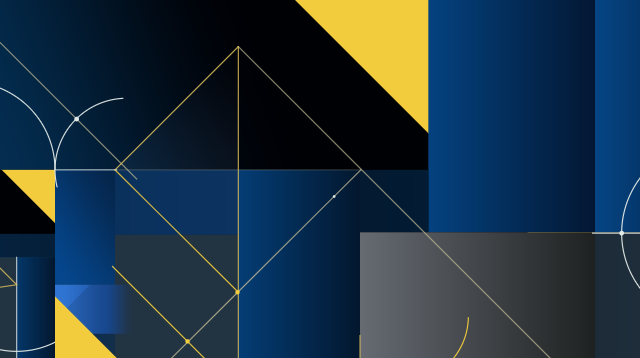
Reproduce this background procedurally as a WebGL 1 fragment shader.

```glsl
precision highp float;
// Geometric collage of navy, slate and yellow panels crossed by fine gold and white lines.

uniform vec2 u_resolution;

const vec3 YELLOW = vec3(0.95, 0.80, 0.24);
const vec3 GOLD = vec3(0.86, 0.75, 0.36);
const vec3 PALE = vec3(0.72, 0.70, 0.56);
const vec3 WHITE = vec3(0.88, 0.91, 0.90);
const vec3 SLATE = vec3(0.135, 0.20, 0.26);
const vec3 NAVY = vec3(0.01, 0.09, 0.18);
const vec3 BLUE = vec3(0.015, 0.24, 0.46);
const vec3 BLACK = vec3(0.0, 0.003, 0.02);

vec2 p;      // position, 7.68 wide and 4.30 tall, y pointing down
float px;    // size of one pixel in these units
vec3 col;

// Antialiased coverage of the side where d is positive
float edge(float d) { return clamp(d / px + 0.5, 0.0, 1.0); }

float box(vec2 lo, vec2 hi) {
  vec2 d = min(p - lo, hi - p);
  return edge(min(d.x, d.y));
}

// Rectangle with a gradient from its left to its right side
void panel(vec2 lo, vec2 hi, vec3 left, vec3 right) {
  float t = clamp((p.x - lo.x) / (hi.x - lo.x), 0.0, 1.0);
  col = mix(col, mix(left, right, t), box(lo, hi));
}

void stroke(float d, vec3 ink, float alpha) {
  col = mix(col, ink, alpha * edge(0.007 - d));
}

void line(vec2 a, vec2 b, vec3 ink, float alpha) {
  vec2 ab = b - a;
  float t = clamp(dot(p - a, ab) / dot(ab, ab), 0.0, 1.0);
  stroke(length(p - a - ab * t), ink, alpha);
}

// Circle outline, kept only inside the box lo..hi
void arc(vec2 c, float r, vec2 lo, vec2 hi, vec3 ink) {
  stroke(abs(length(p - c) - r), ink, 0.95 * box(lo, hi));
}

void node(vec2 c, float r, vec3 ink) {
  col = mix(col, ink, edge(r - length(p - c)));
}

void main() {
  p = gl_FragCoord.xy / u_resolution * vec2(7.68, 4.30);
  p.y = 4.30 - p.y;
  px = 4.30 / u_resolution.y;

  // Dark upper field and the faint lit triangle inside it
  float dusk = smoothstep(-1.0, 3.0, p.x - 0.35 * p.y);
  col = mix(vec3(0.015, 0.18, 0.32), BLACK, dusk);
  float lit = edge((p.x + p.y - 3.42) * 0.707) * edge(2.86 - p.x);
  col += vec3(0.035, 0.045, 0.06) * lit * smoothstep(0.3, 2.2, p.y);

  // Yellow wedge at the top
  col = mix(col, YELLOW, edge((p.x - p.y - 3.54) * 0.707));

  // Right-hand panels
  panel(vec2(5.14, -1.0), vec2(7.14, 2.79), vec3(0.015, 0.26, 0.50), vec3(0.01, 0.09, 0.20));
  panel(vec2(7.14, -1.0), vec2(9.0, 2.79), vec3(0.02, 0.27, 0.52), NAVY);
  panel(vec2(4.32, 2.04), vec2(5.14, 2.79), vec3(0.01, 0.10, 0.19), vec3(0.01, 0.11, 0.20));
  panel(vec2(4.32, 2.79), vec2(7.14, 5.0), vec3(0.40, 0.42, 0.45), vec3(0.12, 0.13, 0.13));
  panel(vec2(7.14, 2.79), vec2(9.0, 5.0), SLATE * 0.85, SLATE);

  // Central panels
  panel(vec2(2.86, 2.04), vec2(4.32, 5.0), BLUE, NAVY);
  panel(vec2(1.38, 2.04), vec2(2.86, 2.82), vec3(0.04, 0.19, 0.36), vec3(0.05, 0.20, 0.38));
  panel(vec2(0.66, 2.82), vec2(2.86, 5.0), SLATE, SLATE);

  // Blue column, bright band fading into slate, and lower yellow wedge
  float shade = smoothstep(-0.9, 0.9, p.x - 0.66 - (p.y - 2.04) * 0.6);
  vec3 column = mix(vec3(0.02, 0.28, 0.56), vec3(0.02, 0.14, 0.28), shade);
  col = mix(col, column, box(vec2(0.66, 2.04), vec2(1.38, 3.42)));
  float fade = 1.0 - smoothstep(1.25, 1.62, p.x);
  vec3 band = mix(vec3(0.19, 0.46, 0.83), vec3(0.10, 0.31, 0.62), smoothstep(0.66, 1.4, p.x));
  band *= 1.0 - 0.12 * edge((p.x + p.y - 4.5) * 0.707);
  col = mix(col, band, fade * box(vec2(0.66, 3.42), vec2(1.7, 4.01)));
  panel(vec2(0.66, 4.01), vec2(1.38, 5.0), vec3(0.04, 0.18, 0.34), vec3(0.07, 0.18, 0.29));
  col = mix(col, YELLOW, edge((p.y - p.x - 2.90) * 0.707) * edge(p.x - 0.66));

  // Left-hand stack with its small wedge
  panel(vec2(-1.0, 2.04), vec2(0.66, 2.81), BLACK, BLACK);
  col = mix(col, YELLOW, box(vec2(-1.0, 2.04), vec2(0.66, 2.81)) * edge((p.x - p.y + 2.02) * 0.707));
  panel(vec2(-1.0, 2.81), vec2(0.66, 3.09), vec3(0.02, 0.15, 0.27), vec3(0.02, 0.12, 0.22));
  panel(vec2(-1.0, 3.09), vec2(0.20, 5.0), SLATE, SLATE);
  panel(vec2(0.20, 3.09), vec2(0.66, 5.0), BLUE * 0.9, NAVY);

  // Straight lines
  line(vec2(0.0, 0.51), vec2(1.64, 2.15), PALE, 0.8);
  line(vec2(1.38, 2.04), vec2(2.86, 0.56), GOLD, 0.85);
  line(vec2(2.86, 0.56), vec2(6.60, 4.30), PALE, 0.75);
  line(vec2(2.86, 0.56), vec2(2.86, 4.30), GOLD, 0.85);
  line(vec2(1.38, 2.04), vec2(2.86, 3.51), YELLOW, 0.9);
  line(vec2(4.33, 2.04), vec2(2.06, 4.30), PALE, 0.85);
  line(vec2(1.35, 3.20), vec2(2.45, 4.30), YELLOW, 0.9);
  line(vec2(0.66, 2.04), vec2(1.40, 2.04), WHITE, 0.75);
  line(vec2(1.38, 2.04), vec2(4.33, 2.04), PALE, 0.25);
  line(vec2(0.20, 3.09), vec2(0.20, 4.30), WHITE, 0.8);
  line(vec2(0.0, 3.22), vec2(0.20, 3.42), GOLD, 0.8);
  line(vec2(0.0, 3.45), vec2(0.20, 3.42), GOLD, 0.8);
  line(vec2(4.32, 4.03), vec2(4.32, 4.30), GOLD, 0.8);
  line(vec2(7.11, 2.80), vec2(7.68, 2.80), WHITE, 0.95);

  // Arcs
  arc(vec2(-0.40, 2.04), 1.06, vec2(-1.0, 0.0), vec2(0.70, 2.04), WHITE);
  arc(vec2(1.52, 2.04), 0.86, vec2(0.60, 1.0), vec2(1.48, 2.25), WHITE);
  arc(vec2(0.20, 3.20), 1.02, vec2(-1.0, 3.9), vec2(0.66, 5.0), WHITE);
  arc(vec2(8.56, 2.80), 1.10, vec2(7.0, 1.0), vec2(9.0, 5.0), WHITE);
  arc(vec2(4.82, 3.80), 0.80, vec2(5.2, 3.81), vec2(6.0, 5.0), YELLOW);

  // Dots on the crossings
  node(vec2(0.92, 1.43), 0.028, WHITE);
  node(vec2(7.46, 2.80), 0.028, WHITE);
  node(vec2(2.85, 3.51), 0.026, YELLOW);
  node(vec2(2.25, 4.10), 0.026, YELLOW);
  node(vec2(4.01, 2.36), 0.016, WHITE);

  gl_FragColor = vec4(col, 1.0);
}
```
